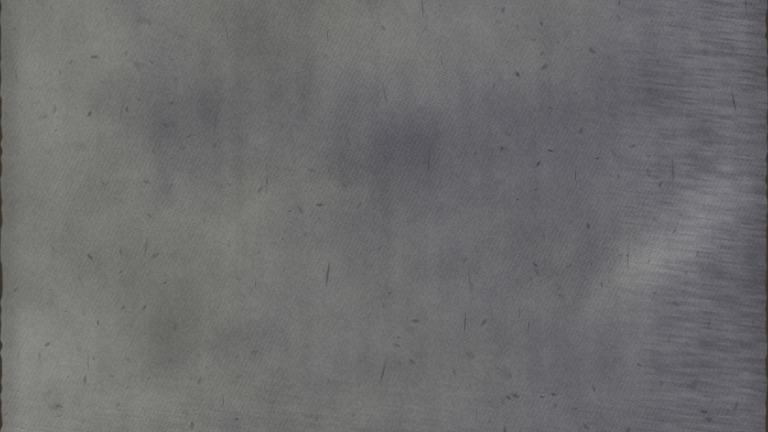
Reproduce this texture procedurally as a Shadertoy shader.

```glsl
// Worn grey canvas: soft cloudy stains over a fine staggered weave,
// with dark flecks, thin scratches and brushed streaks near the right edge.
// Layers of value noise set the tone, then a cool-to-warm tint colours it.

float hash(vec2 p) {
    vec3 q = fract(vec3(p.xyx) * 0.1031);
    q += dot(q, q.yzx + 33.33);
    return fract((q.x + q.y) * q.z);
}

float noise(vec2 p) {
    vec2 i = floor(p), f = fract(p);
    f = f * f * (3.0 - 2.0 * f);
    return mix(mix(hash(i), hash(i + vec2(1, 0)), f.x),
               mix(hash(i + vec2(0, 1)), hash(i + vec2(1, 1)), f.x), f.y);
}

// Fractal noise centred on zero
float clouds(vec2 p) {
    float sum = 0.0, gain = 0.5;
    for (int i = 0; i < 5; i++) {
        sum += gain * (noise(p) - 0.5);
        p = mat2(1.6, 1.2, -1.2, 1.6) * p + 17.3;
        gain *= 0.55;
    }
    return sum;
}

// Soft elliptical patch, 1 at its centre
float patchAt(vec2 p, vec2 centre, vec2 radius) {
    vec2 d = (p - centre) / radius;
    return exp(-dot(d, d));
}

// Scattered dark marks, one candidate per cell; stretch makes them upright
float marks(vec2 p, float cell, float density, float width, float stretch, float seed) {
    vec2 home = floor(p / cell);
    float ink = 0.0;
    for (int j = -1; j <= 1; j++)
    for (int i = -1; i <= 1; i++) {
        vec2 id = home + vec2(i, j) + seed;
        if (hash(id) > density) continue;
        vec2 centre = (id - seed + vec2(hash(id + 3.7), hash(id + 8.1))) * cell;
        float tilt = (hash(id + 5.3) - 0.5) * (stretch > 4.0 ? 0.5 : 3.1);
        vec2 d = mat2(cos(tilt), sin(tilt), -sin(tilt), cos(tilt)) * (p - centre);
        float size = width * (0.5 + hash(id + 11.9));
        d.x += 0.5 * size * (noise(p * 90.0) - 0.5);
        float shape = length(d / vec2(1.0, stretch));
        ink += (1.0 - smoothstep(size * 0.3, size * 1.3, shape)) * (0.3 + 0.7 * hash(id + 2.2));
    }
    return min(ink, 1.0);
}

void mainImage(out vec4 fragColor, in vec2 fragCoord) {
    vec2 p = fragCoord / iResolution.y;
    float width = iResolution.x / iResolution.y;
    float across = p.x / width;

    // Broad light and shade
    vec2 warped = p + 0.06 * vec2(clouds(p * 4.0), clouds(p * 4.0 + 31.0));
    float tone = 0.437 - 0.035 * smoothstep(0.1, 0.65, across);
    tone += 0.055 * patchAt(warped, vec2(0.17, 0.12), vec2(0.32, 0.26));
    tone += 0.045 * patchAt(warped, vec2(0.14, 0.84), vec2(0.25, 0.30));
    tone += 0.030 * patchAt(warped, vec2(1.05, 0.93), vec2(0.40, 0.14));
    tone += 0.025 * patchAt(warped, vec2(0.65, 0.40), vec2(0.30, 0.25));
    tone -= 0.045 * patchAt(warped, vec2(0.42, 0.72), vec2(0.16, 0.12));
    tone -= 0.045 * patchAt(warped, vec2(0.95, 0.65), vec2(0.17, 0.08));
    tone -= 0.035 * patchAt(warped, vec2(1.25, 0.72), vec2(0.12, 0.08));
    tone -= 0.030 * patchAt(warped, vec2(1.52, 0.78), vec2(0.17, 0.12));
    tone -= 0.035 * patchAt(warped, vec2(0.36, 0.24), vec2(0.10, 0.12));
    tone -= 0.040 * patchAt(warped, vec2(1.68, 0.30), vec2(0.14, 0.16));

    // Pale diagonal sheen at the right
    vec2 sheen = mat2(0.77, -0.64, 0.64, 0.77) * (warped - vec2(1.56, 0.44));
    tone += 0.075 * patchAt(sheen, vec2(0), vec2(0.20, 0.07));

    // Stains, from cloudy to mottled
    tone += 0.085 * clouds(warped * 3.2 + 5.0);
    tone += 0.060 * clouds(warped * 13.0 + 40.0);
    tone += 0.022 * (noise(vec2(p.x * 38.0, p.y * 5.0)) - 0.5);

    // Staggered weave, slightly bent and unevenly visible
    vec2 thread = p + 0.004 * vec2(noise(p * 9.0), noise(p * 9.0 + 50.0));
    float weave = sin(thread.x * 540.0 + thread.y * 290.0) * sin(thread.y * 600.0 - thread.x * 90.0);
    tone += weave * (0.007 + 0.013 * noise(p * 5.0 + 12.0));
    tone += 0.038 * (noise(p * 230.0) - 0.5);

    // Brushed streaks, nearly level, strongest at the right and bottom
    float brushed = max(smoothstep(0.74, 0.92, across), 0.4 * smoothstep(0.22, 0.0, p.y));
    vec2 grain = vec2(p.x * 22.0, (p.y + 0.12 * p.x) * 190.0);
    tone += 0.075 * brushed * (noise(grain) - 0.5);

    // Flecks and scratches gather in clusters
    float cluster = smoothstep(0.25, 0.75, noise(p * 4.0 + 70.0));
    tone -= 0.11 * marks(p, 0.040, 0.30, 0.0034, 2.2, 10.0) * (0.25 + 0.75 * cluster);
    tone -= 0.06 * marks(p, 0.085, 0.28, 0.0075, 1.7, 60.0) * cluster;
    tone -= 0.09 * marks(p, 0.130, 0.24, 0.0022, 10.0, 120.0);

    // Cool in the shadows and to the right, warm in the pale left
    float cool = clamp(0.5 + 1.1 * (across - 0.45) - 5.0 * (tone - 0.42)
                       + 0.9 * clouds(p * 3.0 + 90.0), 0.0, 1.0);
    vec3 color = tone + mix(vec3(0.004, 0.004, -0.012), vec3(-0.003, -0.004, 0.018), cool);

    // Frayed dark borders at both sides
    float edge = min(p.x, width - p.x) - 0.006 * noise(vec2(p.y * 60.0, across * 2.0));
    color *= mix(0.88, 1.0, smoothstep(0.0, 0.06, edge));
    color = mix(vec3(0.22, 0.20, 0.17), color, smoothstep(-0.003, 0.003, edge));

    fragColor = vec4(color, 1.0);
}
```
